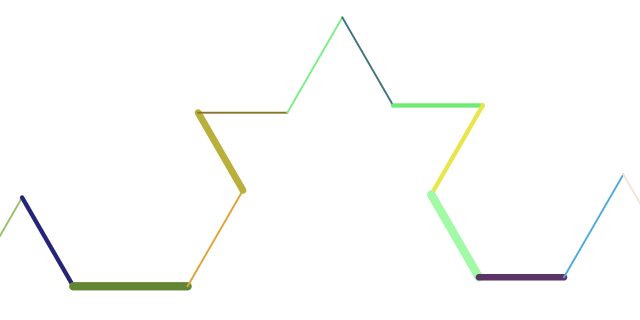
Write a Shadertoy shader that draws this background.

```glsl
// Draws an uneven Koch curve of coloured round-capped strokes on white.

// All lengths are in canvas heights, measured from the canvas centre.
const int STROKES = 14;
const vec2 START = vec2(-1.0091, -0.2526);
const float TURN = radians(60.0);
const vec3 PAPER = vec3(1.0);

const float LENGTHS[STROKES] = float[](
    0.1563, 0.3203, 0.3568, 0.3464, 0.2799, 0.2786, 0.3438,
    0.3177, 0.2799, 0.3216, 0.2982, 0.2656, 0.3711, 0.1563);

const float WIDTHS[STROKES] = float[](
    0.0057, 0.0135, 0.0260, 0.0060, 0.0215, 0.0060, 0.0060,
    0.0060, 0.0135, 0.0135, 0.0265, 0.0205, 0.0060, 0.0060);

const vec3 COLOURS[STROKES] = vec3[](
    vec3(0.58, 0.75, 0.38), vec3(0.14, 0.14, 0.47),
    vec3(0.39, 0.52, 0.20), vec3(0.87, 0.64, 0.22),
    vec3(0.72, 0.69, 0.23), vec3(0.54, 0.46, 0.16),
    vec3(0.47, 0.94, 0.53), vec3(0.25, 0.46, 0.50),
    vec3(0.43, 0.92, 0.44), vec3(0.91, 0.90, 0.29),
    vec3(0.64, 0.98, 0.65), vec3(0.36, 0.20, 0.40),
    vec3(0.30, 0.67, 0.86), vec3(0.96, 0.89, 0.83));

// Bend of one base-4 digit of the curve: flat, up, down, flat.
int bend(int digit) {
    return int(digit == 1) - int(digit == 2);
}

// Heading of the n-th stroke of a twice-divided Koch curve.
float kochHeading(int n) {
    return TURN * float(bend(n % 4) + bend(n / 4));
}

float segmentDistance(vec2 p, vec2 a, vec2 b) {
    vec2 ap = p - a, ab = b - a;
    return length(ap - ab * clamp(dot(ap, ab) / dot(ab, ab), 0.0, 1.0));
}

void mainImage(out vec4 fragColor, in vec2 fragCoord) {
    vec2 p = (fragCoord - 0.5 * iResolution.xy) / iResolution.y;
    float pixel = 1.0 / iResolution.y;
    vec3 colour = PAPER;
    vec2 from = START;

    // Walk along the curve; later strokes cover earlier ones.
    for (int i = 0; i < STROKES; i++) {
        float heading = kochHeading(i + 1);
        vec2 to = from + LENGTHS[i] * vec2(cos(heading), sin(heading));
        float edge = segmentDistance(p, from, to) - 0.5 * WIDTHS[i];
        float coverage = clamp(0.5 - edge / pixel, 0.0, 1.0);
        colour = mix(colour, COLOURS[i], coverage);
        from = to;
    }

    fragColor = vec4(colour, 1.0);
}
```
